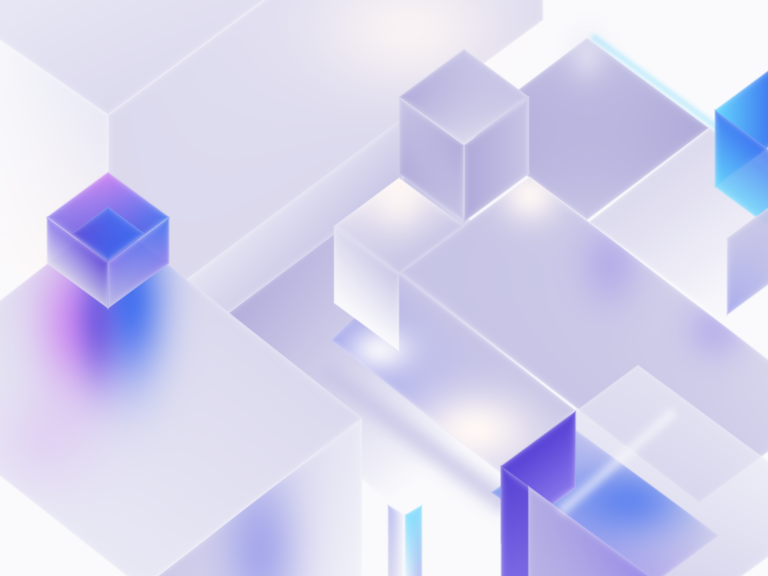
Reproduce this background procedurally as a Shadertoy shader.

```glsl
// Frosted and coloured glass blocks in a bright isometric arrangement.

const vec3 WHITE = vec3(.98, .98, .99);
const vec3 WARM = vec3(1, .97, .96);
const vec3 MIST = vec3(.91, .91, .96);
const vec3 PALE = vec3(.86, .85, .93);
const vec3 LILAC = vec3(.78, .77, .9);
const vec3 DUSK = vec3(.68, .66, .85);
const vec3 PERI = vec3(.62, .63, .92);
const vec3 VIOLET = vec3(.53, .46, .92);
const vec3 INDIGO = vec3(.33, .24, .83);
const vec3 BLUE = vec3(.22, .42, .94);
const vec3 CYAN = vec3(.4, .84, .99);
const vec3 PINK = vec3(.8, .48, .94);

// Cube edges: right-down, left-down, straight down
const vec2 R = vec2(.65, .48);
const vec2 L = vec2(-.65, .48);
const vec2 D = vec2(0, .77);

float cross2(vec2 a, vec2 b) { return a.x * b.y - a.y * b.x; }

// Parallelogram with a four-corner gradient and bright bevel; returns its coverage
float pane(inout vec3 col, vec2 p, vec2 corner, vec2 e1, vec2 e2,
           vec3 c00, vec3 c10, vec3 c01, vec3 c11, float alpha) {
  float area = cross2(e1, e2);
  vec2 uv = vec2(cross2(p - corner, e2), cross2(e1, p - corner)) / area;
  vec2 inner = min(uv, 1. - uv) * abs(area) / vec2(length(e2), length(e1));
  float dist = min(inner.x, inner.y);
  float cover = smoothstep(-.012, .012, dist);
  uv = clamp(uv, 0., 1.);
  vec3 fill = mix(mix(c00, c10, uv.x), mix(c01, c11, uv.x), uv.y);
  fill = mix(fill, WHITE, .4 * exp(-abs(dist) / .022));
  col = mix(col, fill, alpha * cover);
  return cover;
}

void glow(inout vec3 col, vec2 p, vec2 centre, vec2 radius, vec3 tint, float amount) {
  vec2 d = (p - centre) / radius;
  col = mix(col, tint, amount * exp(-dot(d, d)));
}

void streak(inout vec3 col, vec2 p, vec2 a, vec2 b, float width, vec3 tint, float amount) {
  vec2 ab = b - a;
  float t = clamp(dot(p - a, ab) / dot(ab, ab), 0., 1.);
  float d = length(p - a - ab * t) / width;
  col = mix(col, tint, amount * exp(-d * d));
}

// Floor, tall rear block and its ledge
void rearBlocks(inout vec3 c, vec2 p) {
  vec2 corner = vec2(1.08, 1.15), back = vec2(4.35, -3.2), side = vec2(-1.44, -1);
  pane(c, p, vec2(4.1, 1.72), vec2(2, 1.6), vec2(-2.2, 1.7), LILAC, WHITE, DUSK, WHITE, 1.);
  streak(c, p, vec2(3.3, 3.75), vec2(5), .13, LILAC, .7);
  pane(c, p, corner, side, vec2(0, 2.2), MIST, WHITE, WARM, WHITE, 1.);
  pane(c, p, corner, back, vec2(0, 2.25), PALE, MIST, PALE, PALE, 1.);
  glow(c, p, vec2(4.1, .3), vec2(.9, .6), WARM, .8);
  pane(c, p, vec2(1.08, 3.38), vec2(2.95, -2.2), vec2(0, .65), MIST, PALE, PALE, LILAC, 1.);
  pane(c, p, corner, side, back, PALE, MIST, MIST, MIST, 1.);
}

// Terrace, its sloping front and the pale panels beyond
void terrace(inout vec3 c, vec2 p) {
  pane(c, p, vec2(5.87, .38), vec2(1.22, .9), vec2(-1.22, .92), LILAC, DUSK, DUSK, LILAC, 1.);
  glow(c, p, vec2(5.87, .55), vec2(.2, .25), MIST, .6);
  streak(c, p, vec2(5.95, .38), vec2(7.15, 1.26), .04, CYAN, .3);
  pane(c, p, vec2(7.1, 1.28), vec2(1.36, 1), vec2(-1.21, .94), PALE, WHITE, PALE, WHITE, 1.);
  float lit = pane(c, p, vec2(5.3, 1.77), vec2(3, 2.3), vec2(-1.31, .95), LILAC, PALE, LILAC, LILAC, 1.);
  glow(c, p, vec2(5.3, 1.95), vec2(.3, .28), WARM, .95 * lit);
  glow(c, p, vec2(6.1, 2.65), vec2(.3, .4), VIOLET, .3 * lit);
  glow(c, p, vec2(7.15, 3.3), vec2(.3), VIOLET, .3 * lit);
  lit = pane(c, p, vec2(3.99, 2.72), vec2(1.76, 1.38), vec2(-.68, .68), LILAC, LILAC, PERI, PALE, 1.);
  glow(c, p, vec2(4.75, 4.3), vec2(.55, .36), WARM, lit);
  glow(c, p, vec2(3.8, 3.5), vec2(.32, .22), WHITE, .9 * lit);
}

// Two frosted cubes
void frostedCubes(inout vec3 c, vec2 p) {
  vec2 low = vec2(3.99, 1.78), high = vec2(4.64, .49);
  float lit = pane(c, p, low, R, L, WARM, LILAC, PALE, LILAC, 1.);
  glow(c, p, low + D * .25, vec2(.25, .3), WARM, .8 * lit);
  pane(c, p, low + L, R, D, PALE, LILAC, WHITE, WHITE, 1.);
  pane(c, p, high, R, L, LILAC, LILAC, DUSK, PALE, 1.);
  pane(c, p, high + L, R, D, LILAC, DUSK, DUSK, LILAC, 1.);
  pane(c, p, high + L + R, -L, D, DUSK, LILAC, DUSK, LILAC, 1.);
}

// Foreground block with a saturated cube on its far corner
void leftBlock(inout vec3 c, vec2 p) {
  vec2 near = vec2(-2.2, 1.7);
  float lit = pane(c, p, vec2(3.62, 4.18), near, vec2(0, 3), MIST, LILAC, WHITE, PALE, 1.);
  glow(c, p, vec2(2.6, 5.5), vec2(.38, .75), PERI, .85 * lit);
  lit = pane(c, p, vec2(1.08, 2.17), vec2(2.54, 2.01), near, PALE, PALE, MIST, MIST, 1.);
  glow(c, p, vec2(.82, 3.2), vec2(.42, .68), PINK, .85 * lit);
  glow(c, p, vec2(1.3, 3), vec2(.35, .75), BLUE, .9 * lit);
  glow(c, p, vec2(.98, 3.2), vec2(.2, .55), INDIGO, .5 * lit);
  glow(c, p, vec2(.45, 4.4), vec2(.5), PINK, .15 * lit);
  vec2 apex = vec2(1.08, 1.72), r = R * .94, l = L * .94, d = D * .6;
  pane(c, p, apex, r, l, PINK, BLUE, VIOLET, INDIGO, .9);
  pane(c, p, apex + l, r, d, VIOLET, INDIGO, PALE, LILAC, .9);
  pane(c, p, apex + l + r, -l, d, VIOLET, BLUE, LILAC, VIOLET, .9);
  pane(c, p, apex + d * .75, r * .6, l * .6, BLUE, BLUE, INDIGO, BLUE, .75);
}

// Tinted glass at the right, the lower corner and the pillar
void tintedGlass(inout vec3 c, vec2 p) {
  vec2 rim = vec2(7.15, 1.1), box = vec2(5.01, 4.66);
  pane(c, p, rim, -L, D, CYAN, BLUE, CYAN, BLUE, 1.);
  pane(c, p, rim, R, D, BLUE, BLUE, CYAN, CYAN, .8);
  pane(c, p, vec2(7.27, 2.38), -L, D, LILAC, LILAC, PERI, LILAC, .9);
  pane(c, p, vec2(6.38, 3.65), R * 3., L * 2.12, MIST, MIST, PALE, LILAC, .75);
  float lit = pane(c, p, vec2(5.76, 4.3), R * 2.2, L * 1.3, PERI, LILAC, BLUE, VIOLET, .55);
  glow(c, p, vec2(6.3, 5), vec2(.6, .36), BLUE, .65 * lit);
  pane(c, p, box, -L * 1.15, D, INDIGO, INDIGO, VIOLET, VIOLET, 1.);
  pane(c, p, box, R * 3.2, D * 2., INDIGO, PERI, VIOLET, LILAC, 1.);
  pane(c, p, box + R * .42, R * 2.6, D * 2., LILAC, VIOLET, LILAC, LILAC, .8);
  streak(c, p, vec2(5.65, 5.08), vec2(6.7, 4.15), .07, WHITE, .5);
  pane(c, p, vec2(3.88, 5.05), vec2(.17, .1), D, PERI, WHITE, LILAC, WHITE, .8);
  pane(c, p, vec2(4.05, 5.15), vec2(.17, -.1), D, CYAN, CYAN, WHITE, PERI, .8);
}

void mainImage(out vec4 fragColor, in vec2 fragCoord) {
  // 5.76 units tall, measured down from the top
  vec2 p = vec2(fragCoord.x, iResolution.y - fragCoord.y) * 5.76 / iResolution.y;
  vec3 col = WHITE;
  rearBlocks(col, p);
  terrace(col, p);
  frostedCubes(col, p);
  leftBlock(col, p);
  tintedGlass(col, p);
  fragColor = vec4(col, 1);
}
```
